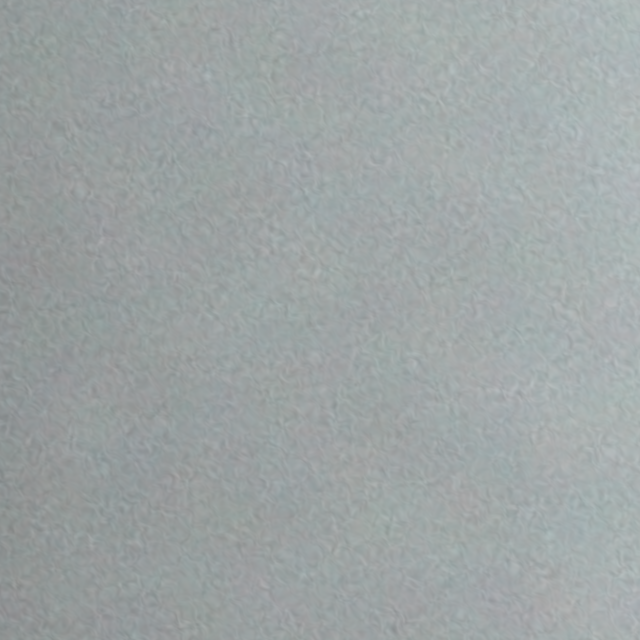
Reproduce this texture procedurally as a Shadertoy shader.

```glsl
const vec3 SHADOW_GREY = vec3(0.535, 0.553, 0.552);
const vec3 LIGHT_GREY = vec3(0.685, 0.718, 0.720);

float hash(vec2 cell, float seed) {
    return fract(sin(dot(cell, vec2(127.1, 311.7)) + seed * 17.3) * 43758.5453);
}

// Slope contribution of one lattice corner
float corner(vec2 cell, vec2 offset, float seed) {
    float angle = 6.28319 * hash(cell, seed);
    return dot(vec2(cos(angle), sin(angle)), offset);
}

// Gradient noise centred on zero
float noise(vec2 p, float seed) {
    vec2 cell = floor(p);
    vec2 f = p - cell;
    vec2 s = f * f * f * (f * (f * 6.0 - 15.0) + 10.0);
    vec2 e = vec2(1.0, 0.0);
    float low = mix(corner(cell, f, seed), corner(cell + e.xy, f - e.xy, seed), s.x);
    float high = mix(corner(cell + e.yx, f - e.yx, seed), corner(cell + e.xx, f - e.xx, seed), s.x);
    return mix(low, high, s.y);
}

float fbm(vec2 p, float seed) {
    float sum = 0.0;
    float weight = 0.6;
    for (int i = 0; i < 4; i++) {
        sum += weight * noise(p, seed + float(i));
        p = p * 2.03 + 5.7;
        weight *= 0.6;
    }
    return sum;
}

// Noise drawn out along a direction
float strokes(vec2 p, float angle, float frequency, float stretch, float seed) {
    vec2 along = vec2(cos(angle), sin(angle));
    vec2 across = vec2(-along.y, along.x);
    return noise(frequency * vec2(dot(p, along) / stretch, dot(p, across)), seed);
}

// Short curled flecks, mostly leaning down to the right
float grain(vec2 p) {
    vec2 curl = vec2(noise(p * 45.0, 11.0), noise(p * 45.0, 12.0));
    vec2 q = p + 0.008 * curl;
    float leaning = strokes(q, -0.85, 105.0, 1.7, 21.0);
    float steep = strokes(q, -1.35, 125.0, 1.5, 22.0);
    float fine = strokes(q, -0.6, 190.0, 1.6, 23.0);
    return 0.75 * leaning + 0.6 * steep + 0.45 * fine;
}

void mainImage(out vec4 fragColor, in vec2 fragCoord) {
    vec2 uv = fragCoord / iResolution.xy;
    vec2 p = fragCoord / iResolution.y;

    // Broad light from the right, darkest at the lower left
    float light = 0.16 + 0.60 * uv.x + 0.19 * uv.y;
    light += 0.08 * smoothstep(0.8, 1.0, uv.x) - 0.06 * smoothstep(0.15, 0.0, uv.x);
    light += 0.17 * fbm(p * vec2(4.0, 6.0), 31.0);
    vec3 color = mix(SHADOW_GREY, LIGHT_GREY, light);

    // Faint pink, green and blue stains
    float pinkGreen = fbm(p * 9.0, 41.0);
    float yellowBlue = fbm(p * 8.0, 51.0);
    color += 0.026 * pinkGreen * vec3(1.0, -0.6, 0.1);
    color += 0.020 * yellowBlue * vec3(0.5, 0.2, -1.0);

    // Grain with patchy strength and a trace of colour
    float strength = 0.056 * (1.0 + 0.9 * noise(p * 22.0, 61.0));
    color += strength * grain(p);
    color += 0.016 * noise(p * 60.0, 71.0) * vec3(1.0, -0.4, -0.5);

    fragColor = vec4(clamp(color, 0.0, 1.0), 1.0);
}
```
